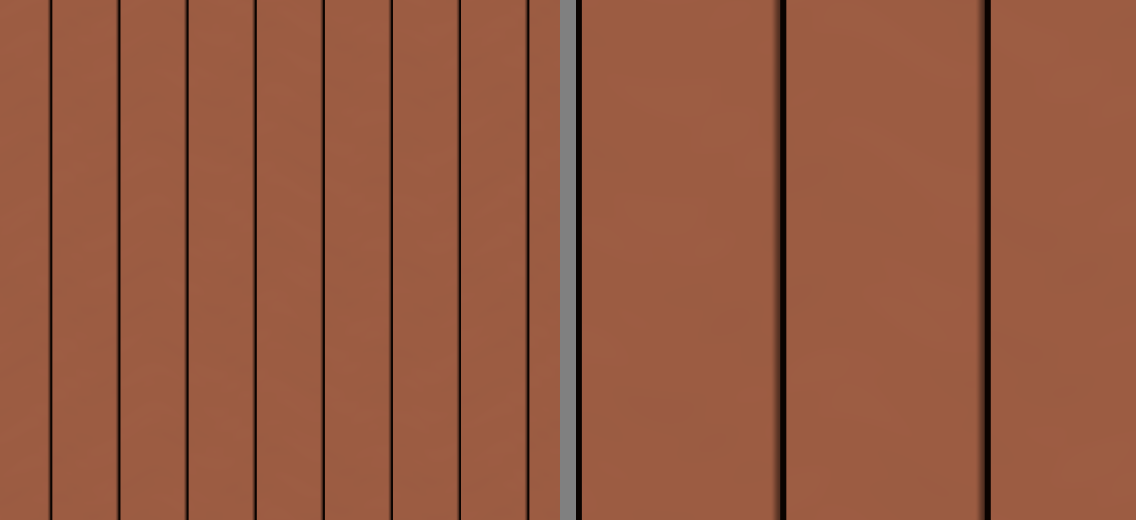
Left: the whole. Right: its middle third, enlarged.
Write a Shadertoy shader that draws this texture.

```glsl
// Vertical terracotta cladding boards, each ending in a soft shadow and a dark groove.

// Faint drifting stains, offset per board
float stain(vec2 p, float board) {
    p += board * vec2(3.7, 1.9);
    float s = sin(p.x * 31.0 + 2.0 * sin(p.y * 17.0));
    s += sin(p.y * 83.0 + 2.5 * sin(p.x * 23.0 + board));
    s += 0.5 * sin(p.y * 190.0 + 3.0 * sin(p.x * 47.0));
    return s / 2.5;
}

void mainImage(out vec4 fragColor, in vec2 fragCoord) {
    vec2 uv = fragCoord / iResolution.x;
    float pixel = 1.0 / iResolution.x;

    // Board index and distance to the left of its right-hand edge
    float pitch = 0.1217;
    float x = (uv.x - 0.0938) / pitch;
    float board = floor(x);
    float toEdge = (1.0 - fract(x)) * pitch;

    // Painted face with barely visible wear
    vec3 face = vec3(0.612, 0.361, 0.260);
    vec3 color = face * (1.0 + 0.008 * stain(uv, board));

    // Shadow deepening towards the groove
    float shade = 1.0 - smoothstep(0.0040, 0.0100, toEdge);
    color = mix(color, vec3(0.32, 0.185, 0.13), shade);

    // Narrow groove, smoothed on both sides
    float groove = smoothstep(0.0018 + 0.7 * pixel, 0.0018 - 0.7 * pixel, abs(toEdge - 0.0022));
    color = mix(color, vec3(0.04, 0.01, 0.0), groove);

    // Clean lit edge of the next board
    float lit = smoothstep(0.0004 + 0.5 * pixel, 0.0004 - 0.5 * pixel, toEdge);
    color = mix(color, face, 0.6 * lit);

    fragColor = vec4(color, 1.0);
}
```
